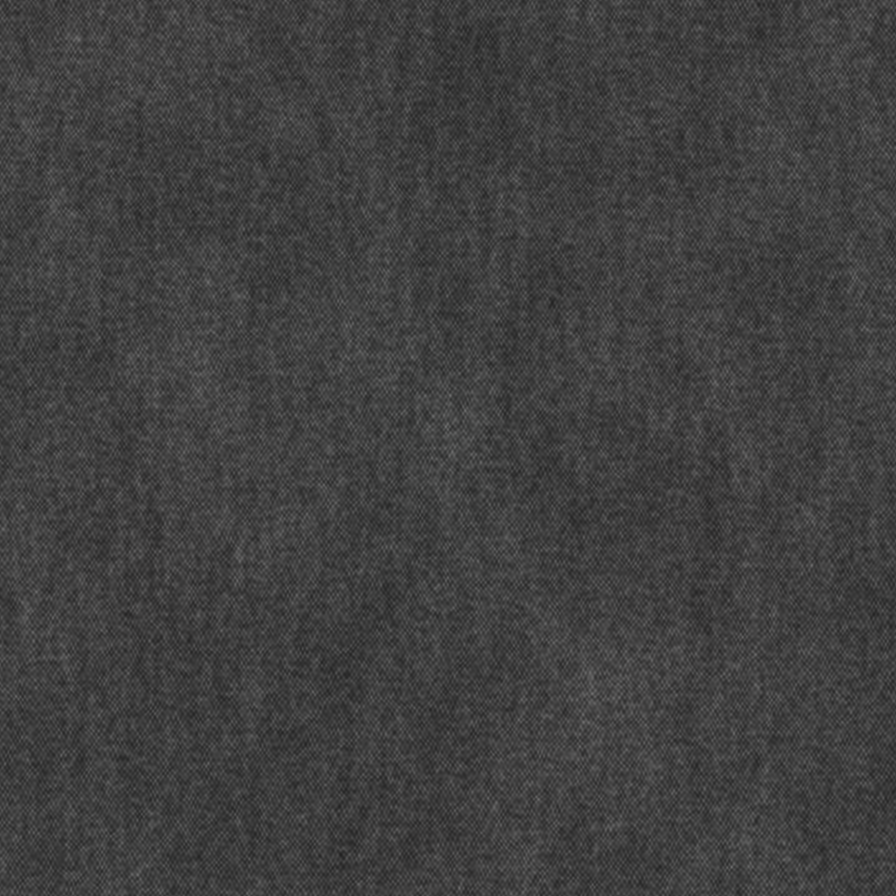
A Shadertoy shader for this texture:

```glsl
const float TAU = 6.2831853;
const vec3 CHARCOAL = vec3(0.252, 0.251, 0.251);
const vec3 WARM_TINT = vec3(0.004, -0.001, 0.0);
const vec2 WEAVE_REPEATS = vec2(176.0, 121.0);

float hash(ivec2 cell, uint seed) {
    uint h = uint(cell.x) * 374761393u + uint(cell.y) * 668265263u + seed * 974711u;
    h = (h ^ (h >> 15)) * 2246822519u;
    h = (h ^ (h >> 13)) * 3266489917u;
    return float((h ^ (h >> 16)) & 65535u) / 65536.0;
}

float cornerSlope(ivec2 cell, vec2 offset, uint seed) {
    float angle = TAU * hash(cell, seed);
    return dot(vec2(cos(angle), sin(angle)), offset);
}

// Gradient noise with a standard deviation of about one quarter
float noise(vec2 p, uint seed) {
    vec2 base = floor(p);
    vec2 f = p - base;
    vec2 w = f * f * f * (f * (f * 6.0 - 15.0) + 10.0);
    ivec2 c = ivec2(base);
    float low = mix(cornerSlope(c, f, seed),
                    cornerSlope(c + ivec2(1, 0), f - vec2(1.0, 0.0), seed), w.x);
    float high = mix(cornerSlope(c + ivec2(0, 1), f - vec2(0.0, 1.0), seed),
                     cornerSlope(c + ivec2(1, 1), f - vec2(1.0, 1.0), seed), w.x);
    return mix(low, high, w.y);
}

// Staggered grains of a plain weave, from -1 in the gaps to 1 on the threads
float weave(vec2 p, vec2 repeats, float wobble) {
    vec2 drift = vec2(noise(p * vec2(52.0, 34.0), 1u), noise(p * vec2(34.0, 52.0), 2u));
    vec2 phase = TAU * (p * repeats + wobble * drift);
    return cos(phase.x) * cos(phase.y);
}

// Broad worn areas, slightly taller than wide
float wornPatches(vec2 p) {
    return 0.030 * noise(p * vec2(4.3, 2.7), 3u)
         + 0.026 * noise(p * vec2(11.0, 6.0), 4u)
         + 0.024 * noise(p * vec2(27.0, 14.0), 5u);
}

// Uneven yarn: upright streaks and shorter level slubs
float yarnStreaks(vec2 p) {
    return 0.034 * noise(p * vec2(73.0, 11.0), 6u)
         + 0.038 * noise(p * vec2(151.0, 37.0), 7u)
         + 0.038 * noise(p * vec2(43.0, 167.0), 8u);
}

// Fibre mottling at about the size of one grain
float fibres(vec2 p) {
    vec2 turned = mat2(0.921, 0.389, -0.389, 0.921) * p;
    return 0.078 * noise(turned * vec2(163.0, 181.0), 9u)
         + 0.052 * noise(p * vec2(93.0, 107.0), 10u);
}

void mainImage(out vec4 fragColor, in vec2 fragCoord) {
    vec2 p = fragCoord / min(iResolution.x, iResolution.y);

    // Relief varies from thread to thread
    float relief = 0.046 * (1.0 + 1.1 * noise(p * vec2(67.0, 79.0), 11u));
    float light = relief * weave(p, WEAVE_REPEATS, 0.55);
    light += wornPatches(p) + yarnStreaks(p) + fibres(p);

    // Highlights spread a little further than shadows
    light += 1.6 * light * light - 0.003;

    float warmth = noise(p * vec2(3.1, 2.3), 12u);
    fragColor = vec4(clamp(CHARCOAL + light + WARM_TINT * warmth, 0.0, 1.0), 1.0);
}
```
